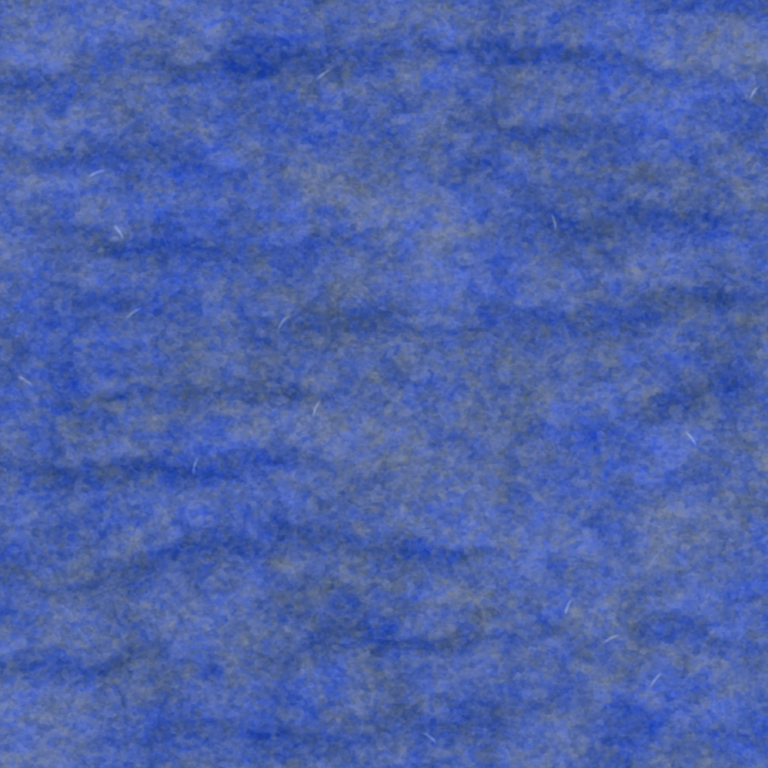
Write a WebGL 1 fragment shader that draws this texture.

```glsl
precision highp float;
// Blue felted wool: fuzzy mottled fibres over faint, broken rows of dark seams.

uniform vec2 u_resolution;

const vec3 DEEP_BLUE = vec3(0.165, 0.275, 0.575);
const vec3 PALE_BLUE = vec3(0.380, 0.460, 0.712);
const vec3 VIVID_SHIFT = vec3(-0.10, -0.05, 0.16);
const vec3 FIBRE_TINT = vec3(0.030, 0.028, 0.020);
const float BASE_PALENESS = 0.70;
const float ROW_COUNT = 9.3;
const float COLUMN_COUNT = 6.8;
const float ROW_WIDTH = 0.15;
const float COLUMN_WIDTH = 0.12;
const float ROW_DEPTH = 0.58;
const float COLUMN_DEPTH = 0.26;
const float FIBRE_CELLS = 58.0;
const float STRAY_SHARE = 0.004;

vec3 hash3(vec2 cell) {
  vec3 q = fract(cell.xyx * vec3(0.1031, 0.1030, 0.0973));
  q += dot(q, q.yxz + 33.33);
  return fract((q.xxy + q.yzz) * q.zyx);
}

// Smooth cellular noise: random cell values blended by distance, about -0.5 to 0.5.
float cellNoise(vec2 p) {
  vec2 cell = floor(p);
  vec2 local = p - cell;
  float total = 0.0;
  float weights = 0.0;
  for (int j = -1; j <= 1; j++) {
    for (int i = -1; i <= 1; i++) {
      vec2 offset = vec2(float(i), float(j));
      vec3 h = hash3(cell + offset);
      vec2 d = offset + h.xy - local;
      float weight = exp(-6.0 * dot(d, d));
      total += weight * h.z;
      weights += weight;
    }
  }
  return total / weights - 0.5;
}

// Short strands, one per cell, light or dark, with a few bright strays.
float fibres(vec2 p) {
  vec2 cell = floor(p);
  vec2 local = p - cell;
  float tint = 0.0;
  for (int j = -1; j <= 1; j++) {
    for (int i = -1; i <= 1; i++) {
      vec2 offset = vec2(float(i), float(j));
      vec3 h = hash3(cell + offset + 71.0);
      vec2 d = local - offset - h.xy;
      float angle = 3.0 * (h.z - 0.5);
      float value = hash3(cell + offset + 207.0).x;
      vec2 axis = vec2(cos(angle), sin(angle));
      float along = abs(dot(d, axis));
      float across = abs(dot(d, vec2(-axis.y, axis.x)) + 0.2 * along * along);
      float strand = (1.0 - smoothstep(0.02, 0.19, across))
                   * (1.0 - smoothstep(0.25, 0.85, along));
      float stray = 4.0 * step(1.0 - STRAY_SHARE, value);
      tint += strand * (2.0 * value - 1.0 + stray);
    }
  }
  return tint;
}

// Soft line at every whole number.
float seamLine(float coordinate, float width) {
  float d = (fract(coordinate) - 0.5) / width;
  return exp(-d * d);
}

void main() {
  vec2 p = gl_FragCoord.xy / min(u_resolution.x, u_resolution.y);

  // Mottling from broad patches down to fine grain.
  float patches = cellNoise(p * vec2(6.0, 8.0) + 3.0);
  float clumps = cellNoise(p * vec2(20.0, 28.0) + 17.0);
  float tufts = cellNoise(p * vec2(54.0, 70.0) + 41.0);
  float grain = cellNoise(p * vec2(125.0, 155.0) + 59.0);
  float fuzz = cellNoise(p * vec2(230.0, 260.0) + 83.0);

  // Rows and columns wander on layered sines and fray along the clumps.
  float rowWander = 0.20 * sin(5.0 * p.x + 9.0 * p.y)
                  + 0.10 * sin(13.0 * p.x - 6.0 * p.y + 1.7)
                  + 0.05 * sin(31.0 * p.x + 14.0 * p.y);
  float columnWander = 0.12 * sin(6.0 * p.y + 4.0 * p.x)
                     + 0.06 * sin(17.0 * p.y + 2.0);
  float fray = 0.22 * clumps + 0.16 * tufts;
  float rows = seamLine(p.y * ROW_COUNT + rowWander + fray, ROW_WIDTH);
  float columns = seamLine(p.x * COLUMN_COUNT + columnWander + fray, COLUMN_WIDTH);

  // Seams fade in and out, so that they read as broken dark smudges.
  float rowPatch = smoothstep(-0.32, 0.28, cellNoise(p * vec2(6.0, 9.3) + 113.0));
  float columnPatch = smoothstep(-0.20, 0.30, cellNoise(p * vec2(6.8, 5.0) + 139.0));
  float seams = ROW_DEPTH * rows * rowPatch + COLUMN_DEPTH * columns * columnPatch;
  seams *= clamp(0.8 + 0.9 * clumps + 0.9 * tufts, 0.0, 1.5);

  // Paleness sets light against deep wool; vividness varies on its own.
  float paleness = BASE_PALENESS - seams + 0.30 * patches + 0.34 * clumps
                 + 0.36 * tufts + 0.40 * grain + 0.30 * fuzz;
  float vividness = 0.55 * cellNoise(p * vec2(11.0, 14.0) + 167.0)
                  + 0.55 * cellNoise(p * vec2(42.0, 52.0) + 191.0)
                  + 0.60 * cellNoise(p * vec2(110.0, 130.0) + 223.0);

  vec3 colour = mix(DEEP_BLUE, PALE_BLUE, clamp(paleness, -0.1, 1.15));
  colour += VIVID_SHIFT * vividness;
  colour += FIBRE_TINT * fibres(p * FIBRE_CELLS);
  gl_FragColor = vec4(clamp(colour, 0.0, 1.0), 1.0);
}
```
